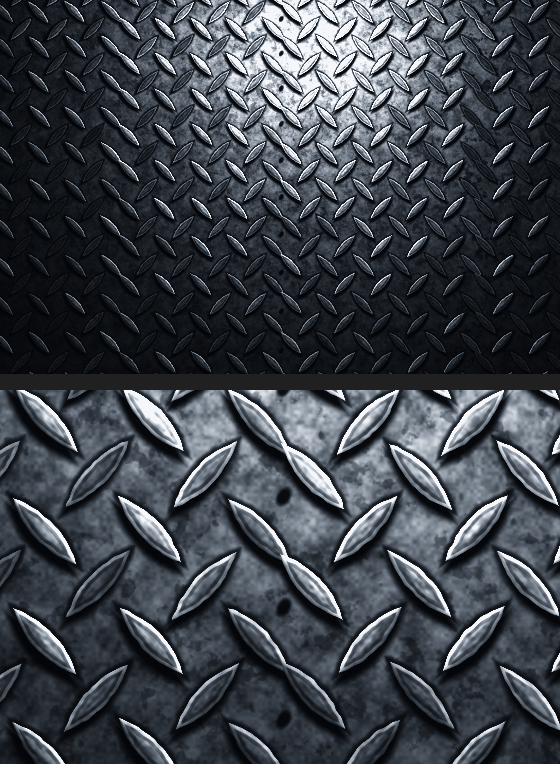
Top, the full canvas; bottom, a detail of the centre.
A Shadertoy shader for this texture:

```glsl
// Worn steel tread plate: staggered lens-shaped bars under a spotlight from above.
#define COLUMNS 31.1                      // bar columns across the canvas
#define ROW_PITCH 2.04                    // row spacing, in column widths
#define ROW_GROWTH 0.017                  // rows spread apart further down
#define ROW_ORIGIN 9.51                   // depth of row zero below the top edge
#define BAR_SIZE vec2(0.86, 0.21)         // half length and half width of a bar
#define BAR_AXIS vec2(0.69, 0.724)        // direction of a falling bar, y down
#define LIGHT_POS vec2(0.56, 0.07)        // spotlight centre, in canvas widths
#define MOTTLE 1.1                        // strength of the broad stains
#define GRAIN 0.6                         // strength of the fine speckle
#define CONTRAST 0.45                     // depth of the final tone curve

float hash(vec2 p) {
    vec3 q = fract(p.xyx * vec3(0.1031, 0.103, 0.0973));
    q += dot(q, q.yzx + 33.33);
    return fract((q.x + q.y) * q.z);
}

float noise(vec2 p) {
    vec2 i = floor(p), f = fract(p);
    f = f * f * (3.0 - 2.0 * f);
    return mix(mix(hash(i), hash(i + vec2(1, 0)), f.x),
               mix(hash(i + vec2(0, 1)), hash(i + vec2(1, 1)), f.x), f.y);
}

float fbm(vec2 p) {
    float sum = 0.0, amp = 0.5;
    for (int i = 0; i < 4; i++) {
        sum += amp * noise(p);
        p = mat2(1.6, 1.2, -1.2, 1.6) * p + 7.3;
        amp *= 0.6;
    }
    return sum;
}

// Approximate signed distance to a lens lying along x
float lens(vec2 q) {
    float s = q.x / BAR_SIZE.x;
    float slope = 2.0 * BAR_SIZE.y * s / BAR_SIZE.x;
    return (abs(q.y) - BAR_SIZE.y * (1.0 - s * s)) * inversesqrt(1.0 + slope * slope);
}

// Bars fall on alternate columns; the order flips at each joint between panels
bool fallsRight(float column) {
    float panel = step(6.5, column) + step(15.5, column) + step(26.5, column);
    return mod(column + panel, 2.0) < 0.5;
}

float rowDepth(float row) {
    return ROW_ORIGIN + ROW_PITCH * row + ROW_GROWTH * row * row;
}

// Broad pool of light with a hot core
float spotlight(vec2 uv) {
    vec2 broad = (uv - LIGHT_POS) / vec2(0.38, 0.40);
    vec2 core = (uv - LIGHT_POS) / vec2(0.19, 0.16);
    return 0.025 + 0.42 * exp(-dot(broad, broad)) + 0.52 * exp(-dot(core, core));
}

void mainImage(out vec4 fragColor, in vec2 fragCoord) {
    vec2 uv = vec2(fragCoord.x, iResolution.y - fragCoord.y) / iResolution.x;
    vec2 p = uv * COLUMNS - vec2(0.17, 0.0);
    float pixel = COLUMNS / iResolution.x;
    float light = spotlight(uv);

    // Plate surface: stains, fine speckle and pits, densest by the right joint
    float speckle = 0.5 * (noise(p * 8.0) + noise(p * 15.0 + 31.0)) - 0.5;
    float lum = light * (1.0 + MOTTLE * (fbm(p * 1.9) - 0.54) + GRAIN * speckle);
    float jointDist = (p.x - 26.5) / 1.5;
    float wear = 0.35 + 0.25 * exp(-jointDist * jointDist);
    lum *= 1.0 - wear * smoothstep(0.62, 0.78, fbm(p * 3.1 + 19.0));

    float t = (p.y - ROW_ORIGIN) / ROW_PITCH;
    float row = t - ROW_GROWTH / ROW_PITCH * t * t;

    // Small dents along the middle joint
    vec2 dent = p - vec2(15.45, rowDepth(round(row + 0.3) - 0.3));
    float dentDist = length(vec2(1.3 * dent.x + 0.4 * dent.y, dent.y)) - 0.15;
    lum *= mix(0.1, 1.0, smoothstep(-0.05, 0.07, dentDist));

    // Nearest bar in this column and both neighbours
    float shadow = 0.0, cover = 0.0, barLum = 0.0;
    for (int i = -1; i <= 1; i++) {
        float column = round(p.x) + float(i);
        float stagger = mod(column, 2.0) < 0.5 ? 0.5 : 0.0;
        float barRow = round(row - stagger) + stagger;
        vec2 id = vec2(column, barRow * 2.0) + 50.0;
        vec2 centre = vec2(column - 0.25 * step(26.5, column), rowDepth(barRow));
        centre += 0.08 * (vec2(hash(id), hash(id + 9.0)) - 0.5);

        vec2 axis = BAR_AXIS * vec2(1.0, fallsRight(column) ? 1.0 : -1.0);
        vec2 normal = vec2(axis.y, -axis.x);
        vec2 local = p - centre;
        vec2 toLight = normalize(vec2(LIGHT_POS.x, -0.1) * COLUMNS - centre);
        vec2 q = vec2(dot(local, axis), dot(local, normal));
        float d = lens(q) + 0.03 * (noise(local * 7.0 + id) - 0.5);

        // Thrown shadow and a dark contact line
        vec2 offset = local + toLight * 0.17;
        float shadowDist = lens(vec2(dot(offset, axis), dot(offset, normal)));
        shadow = max(shadow, 0.96 * (1.0 - smoothstep(-0.06, 0.13, shadowDist)));
        shadow = max(shadow, 0.75 * (1.0 - smoothstep(0.02, 0.12, d)));

        // Scuffed face with a bright lip and a dark groove inside it
        float facing = dot(normal, toLight);
        float s = q.x / BAR_SIZE.x;
        float across = clamp(q.y / (BAR_SIZE.y * max(1.0 - s * s, 0.08)), -1.0, 1.0);
        float lit = 0.85 + 0.75 * across * facing;
        float lip = 1.0 - smoothstep(0.015, 0.045, abs(d + 0.035));
        float groove = 1.0 - smoothstep(0.015, 0.05, abs(d + 0.1));
        float scuff = 0.6 * noise(q * vec2(5.0, 18.0) + id) + 0.4 * noise(local * 14.0 + id);
        float face = (light * 1.45 + 0.06) * (0.45 + 0.85 * abs(facing)) * (0.7 + 0.6 * hash(id + 4.0));
        face *= lit * (0.55 + 0.9 * scuff) * (1.0 - 0.35 * groove) + lip * (0.4 + 0.3 * across * facing);

        float mask = 1.0 - smoothstep(-0.4 * pixel, 0.4 * pixel, d);
        barLum = mix(barLum, face, mask);
        cover = max(cover, mask);
    }
    lum = clamp(mix(lum * (1.0 - shadow), barLum, cover) * 1.15 + 0.012, 0.0, 1.0);

    // Tone curve, then a cool steel tint, strongest in the mid tones
    lum = 0.96 * mix(lum, smoothstep(0.0, 1.0, lum), CONTRAST);
    vec3 tint = vec3(-0.035, 0.0, 0.035) * 4.0 * lum * (1.0 - lum);
    fragColor = vec4(clamp(lum + tint + vec3(0.006, 0.01, 0.02), 0.0, 1.0), 1.0);
}
```
